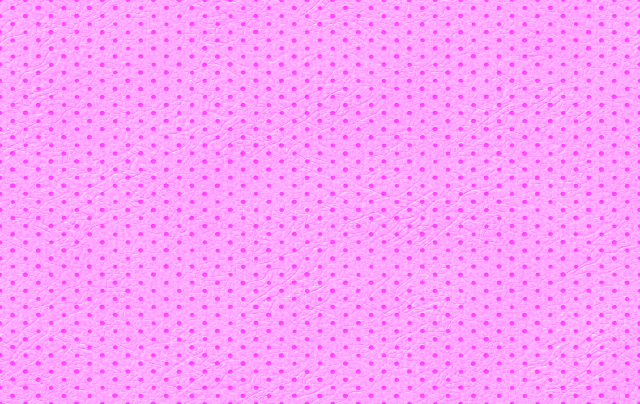
Reproduce this texture procedurally as a Shadertoy shader.

```glsl
const float REPEATS = 25.0;               // perforation cells across and down, two holes each
const float HOLE_RADIUS = 0.0035;         // all lengths in canvas widths
const float HOLE_WOBBLE = 0.0003;
const float EDGE_SOFTNESS = 0.0006;
const vec3 LEATHER = vec3(1.0, 0.655, 1.0);
const vec3 HOLE = vec3(1.0, 0.28, 1.0);
const vec2 PEBBLES = vec2(92.0, 72.0);    // whole counts, so that every layer wraps
const vec2 WRINKLES = vec2(14.0, 28.0);
const vec2 PATCHES = vec2(7.0, 5.0);
const vec2 GRAIN = vec2(200.0, 126.0);
const float PEBBLE_RELIEF = 0.10;
const float WRINKLE_RELIEF = 0.14;
const float GRAIN_CONTRAST = 0.12;
const float PATCH_CONTRAST = 0.03;
const vec2 LIGHT_STEP = vec2(-0.0008, 0.0022);

vec2 hash2(vec2 p) {
    vec3 q = fract(p.xyx * vec3(0.1031, 0.1030, 0.0973));
    q += dot(q, q.yzx + 33.33);
    return fract((q.xx + q.yz) * q.zy);
}

float cornerSlope(vec2 cell, vec2 offset, vec2 period, float seed) {
    float angle = 6.2832 * hash2(mod(cell, period) + seed).x;
    return dot(vec2(cos(angle), sin(angle)), offset);
}

// Gradient noise that wraps after period cells
float noise(vec2 p, vec2 period, float seed) {
    vec2 i = floor(p), f = p - i;
    vec2 w = f * f * f * (f * (f * 6.0 - 15.0) + 10.0);
    vec2 e = vec2(1.0, 0.0);
    float low = mix(cornerSlope(i, f, period, seed),
                    cornerSlope(i + e, f - e, period, seed), w.x);
    float high = mix(cornerSlope(i + e.yx, f - e.yx, period, seed),
                     cornerSlope(i + 1.0, f - 1.0, period, seed), w.x);
    return mix(low, high, w.y);
}

// Gap between the two nearest cell centres: zero along the creases
float creaseDistance(vec2 p, vec2 period) {
    vec2 i = floor(p), f = p - i;
    float nearest = 8.0, second = 8.0;
    for (int y = -1; y <= 1; y++)
    for (int x = -1; x <= 1; x++) {
        vec2 o = vec2(x, y);
        float d = length(o + 0.1 + 0.8 * hash2(mod(i + o, period) + 7.0) - f);
        second = min(second, max(nearest, d));
        nearest = min(nearest, d);
    }
    return second - nearest;
}

float leatherHeight(vec2 uv) {
    vec2 warp = vec2(noise(uv * 30.0, vec2(30.0), 11.0),
                     noise(uv * 30.0, vec2(30.0), 23.0));
    vec2 p = uv + 0.012 * warp;

    // Small pebbles, deeper in some places than in others
    float depth = 0.8 + 0.7 * noise(uv * PATCHES * 2.0, PATCHES * 2.0, 31.0);
    float height = PEBBLE_RELIEF * depth
                 * smoothstep(0.0, 0.35, creaseDistance(p * PEBBLES, PEBBLES));

    // Long wrinkles slanting both ways, in patches
    for (float slant = -1.0; slant <= 1.0; slant += 2.0) {
        vec2 q = vec2(p.x, p.y + slant * p.x) * WRINKLES;
        float fold = abs(noise(q, WRINKLES, 50.0 + 9.0 * slant));
        float patchy = noise(uv * PATCHES, PATCHES, 70.0 + 5.0 * slant);
        height += WRINKLE_RELIEF * smoothstep(-0.25, 0.3, patchy)
                * smoothstep(0.0, 0.12, fold);
    }
    return height;
}

// Coverage of one square lattice of holes; inner receives the offset from the centre
float holes(vec2 cell, float aspect, float seed, out vec2 inner) {
    vec2 id = floor(cell + 0.5);
    vec2 rnd = hash2(mod(id, REPEATS) + seed);
    inner = (cell - id) / REPEATS * vec2(1.0, aspect);
    inner += HOLE_WOBBLE * (2.0 * rnd - 1.0);
    float radius = HOLE_RADIUS * mix(0.9, 1.1, rnd.x);
    float dist = length(inner * vec2(mix(0.88, 1.0, rnd.y), 1.06)) - radius;
    float blur = max(EDGE_SOFTNESS, 0.6 / iResolution.x);
    return 1.0 - smoothstep(-blur, blur, dist);
}

void mainImage(out vec4 fragColor, in vec2 fragCoord) {
    vec2 uv = fragCoord / iResolution.xy;
    float aspect = iResolution.y / iResolution.x;

    // Leather lit from above
    float shade = leatherHeight(uv) - leatherHeight(uv + LIGHT_STEP);
    shade += GRAIN_CONTRAST * noise(uv * GRAIN, GRAIN, 3.0);
    shade += PATCH_CONTRAST * noise(uv * PATCHES, PATCHES, 90.0);
    vec3 color = LEATHER + shade;

    // Two interleaved lattices of holes, darker under the upper rim
    vec2 innerA, innerB;
    float holeA = holes(uv * REPEATS, aspect, 13.0, innerA);
    float holeB = holes(uv * REPEATS + 0.5, aspect, 41.0, innerB);
    vec2 inner = holeA > holeB ? innerA : innerB;
    float rim = (inner.y - 0.5 * inner.x) / HOLE_RADIUS;
    vec3 holeColor = HOLE + 0.4 * shade - 0.05 * rim;
    color = mix(color, holeColor, max(holeA, holeB));

    color.rb = vec2(1.0);                 // relief shows in green only
    fragColor = vec4(clamp(color, 0.0, 1.0), 1.0);
}
```
